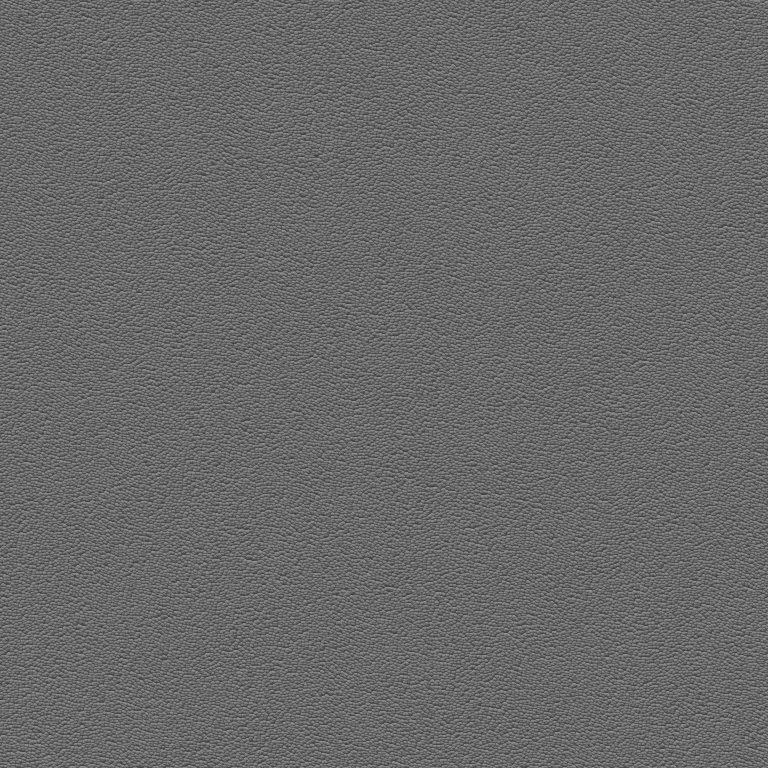
A Shadertoy shader for this texture:

```glsl
// Fine grey leather: small flattened pebbles from cellular noise, lit from above,
// with dark creases between them. Layered sines bend the slanted rows of grain,
// and a small soft filter blurs the relief evenly at any canvas size.

const vec2  GRAIN_COUNT   = vec2(196.0, 285.0); // pebbles across and up the canvas
const float GRAIN_TILT    = 0.20;               // rows fall to the right, radians
const float GRAIN_JITTER  = 0.86;               // irregularity of pebble centres
const vec2  LIGHT_SLOPE   = vec2(-0.09, 0.34);  // brightness gained toward the light
const float CREASE_DEPTH  = 0.12;
const float CREASE_WIDTH  = 0.40;
const float CREASE_MEAN   = 0.59;               // average crease mask, keeps tone centred
const float PEBBLE_VARIETY = 0.03;
const float PATCH_STRENGTH = 0.003;
const float MID_GREY      = 0.410;
const float TONE_SPAN     = 0.17;               // largest departure from the mid grey
const float SOFTNESS      = 0.0014;             // filter width in canvas units
const int   SAMPLES       = 3;                  // samples per filter side

vec3 hash3(vec2 cell) {
    vec3 q = fract(cell.xyx * vec3(0.1031, 0.1030, 0.0973));
    q += dot(q, q.yxz + 33.33);
    return fract((q.xxy + q.yzz) * q.zyx);
}

// Bends the rows so the grain changes direction across the hide
vec2 bendGrain(vec2 p) {
    p.y += 0.0036 * sin(23.0 * p.x + 5.0 * p.y + 1.3);
    p.y += 0.0018 * sin(53.0 * p.x - 17.0 * p.y + 4.1);
    p.x += 0.0020 * sin(37.0 * p.y + 9.0 * p.x + 2.2);
    p.x += 0.0009 * sin(83.0 * p.y - 29.0 * p.x);
    return p;
}

// Faint broad light and dark patches
float broadPatches(vec2 p) {
    return sin(17.0 * p.x + 5.0 * sin(7.0 * p.y))
         * sin(23.0 * p.y + 3.0 * sin(11.0 * p.x));
}

// Brightness offset of the pebbled surface around zero
float leatherRelief(vec2 p) {
    float c = cos(GRAIN_TILT), s = sin(GRAIN_TILT);
    vec2 bent = bendGrain(p);
    vec2 g = vec2(c * bent.x - s * bent.y, s * bent.x + c * bent.y) * GRAIN_COUNT;
    vec2 base = floor(g);

    // Nearest and second nearest pebble centres
    float nearest = 8.0, second = 8.0, variety = 0.0;
    vec2 fromCentre = vec2(0.0);
    for (int y = -1; y <= 1; y++) {
        for (int x = -1; x <= 1; x++) {
            vec2 cell = base + vec2(x, y);
            vec3 rnd = hash3(cell + 300.0);
            vec2 offset = g - cell - 0.5 - GRAIN_JITTER * (rnd.xy - 0.5);
            float dist = length(offset);
            if (dist < nearest) {
                second = nearest;
                nearest = dist;
                fromCentre = offset;
                variety = rnd.z - 0.5;
            } else {
                second = min(second, dist);
            }
        }
    }

    float dome = smoothstep(0.0, CREASE_WIDTH, second - nearest);
    return dot(fromCentre, LIGHT_SLOPE)
         + CREASE_DEPTH * (dome - CREASE_MEAN)
         + PEBBLE_VARIETY * variety;
}

void mainImage(out vec4 fragColor, in vec2 fragCoord) {
    vec2 p = fragCoord / iResolution.y;
    float filterWidth = max(SOFTNESS, 1.0 / iResolution.y);

    // Average the relief over the filter, never narrower than a pixel
    float relief = 0.0;
    for (int j = 0; j < SAMPLES; j++) {
        for (int i = 0; i < SAMPLES; i++) {
            vec2 shift = (vec2(i, j) + 0.5) / float(SAMPLES) - 0.5;
            relief += leatherRelief(p + shift * filterWidth);
        }
    }
    relief /= float(SAMPLES * SAMPLES);
    relief += PATCH_STRENGTH * broadPatches(p);

    // Soft limit holds the tones inside the grey range
    float grey = MID_GREY + TONE_SPAN * tanh(relief / TONE_SPAN);
    fragColor = vec4(vec3(grey), 1.0);
}
```
